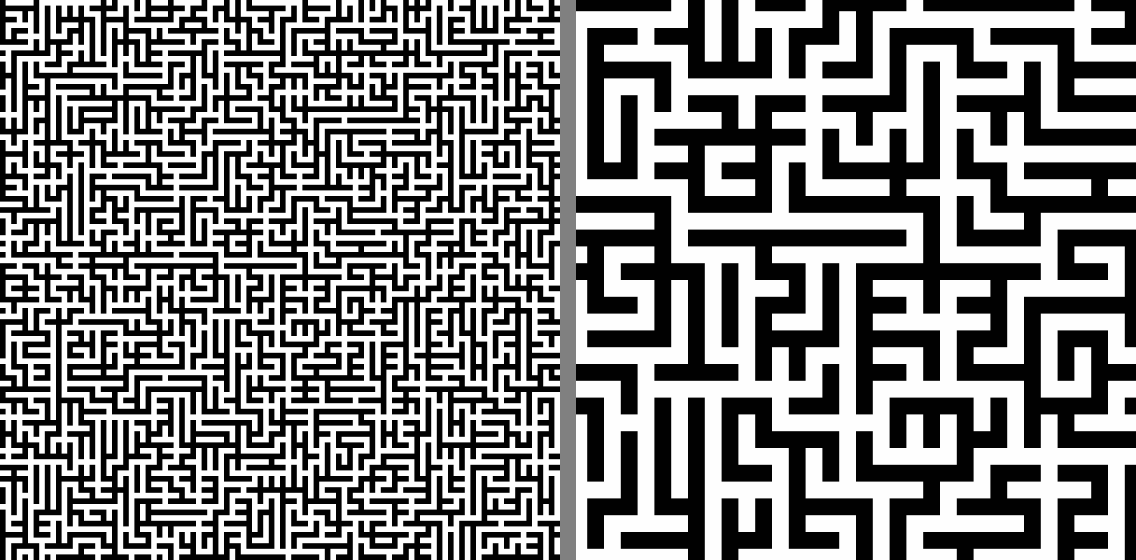
Left: the whole. Right: its middle third, enlarged.
This pattern is drawn by a WebGL 2 fragment shader. Its source:

```glsl
#version 300 es
precision highp float;
precision highp int;
// Draws a dense black and white maze of right-angled walls and corridors.

uniform vec2 u_resolution;
out vec4 fragColor;

float hash(ivec2 p) {
    uint h = uint(p.x) * 0x9e3779b9u + uint(p.y) * 0x85ebca6bu;
    h = (h ^ (h >> 15)) * 0x2c1b3c6du;
    h = (h ^ (h >> 12)) * 0x297a2d39u;
    h ^= h >> 15;
    return float(h >> 8) / exp2(24.0);
}

float cornerSlope(ivec2 corner, vec2 offset) {
    float angle = 6.2832 * hash(corner + ivec2(311, 57));
    return dot(vec2(cos(angle), sin(angle)), offset);
}

float gradientNoise(vec2 p) {
    ivec2 i = ivec2(floor(p));
    vec2 f = fract(p);
    vec2 s = f * f * f * (f * (f * 6.0 - 15.0) + 10.0);
    float low = mix(cornerSlope(i, f),
                    cornerSlope(i + ivec2(1, 0), f - vec2(1, 0)), s.x);
    float high = mix(cornerSlope(i + ivec2(0, 1), f - vec2(0, 1)),
                     cornerSlope(i + ivec2(1, 1), f - vec2(1, 1)), s.x);
    return mix(low, high, s.y);
}

// Quarter turns to a unit step on the grid
ivec2 stepFromTurn(int turn) {
    ivec2 axis = (turn & 1) == 0 ? ivec2(1, 0) : ivec2(0, 1);
    return (turn & 2) == 0 ? axis : -axis;
}

// Random turn of a post; noise makes patches of mostly level or upright walls
int randomTurn(ivec2 post) {
    float upright = 0.5 + 0.6 * gradientNoise(vec2(post) * 0.17);
    int turn = hash(post + ivec2(977, 131)) < upright ? 1 : 0;
    return hash(post) < 0.5 ? turn : turn + 2;
}

// Every post sends out one wall. Odd posts turn until they neither
// double a neighbour's wall nor risk closing off a single room.
ivec2 wallStep(ivec2 post) {
    int turn = randomTurn(post);
    if (((post.x + post.y) & 1) == 0) return stepFromTurn(turn);
    for (int i = 0; i < 3; i++) {
        ivec2 ahead = stepFromTurn(turn);
        ivec2 next = stepFromTurn(randomTurn(post + ahead));
        bool doubled = next == -ahead;
        bool enclosing = stepFromTurn(randomTurn(post + next)) == -next;
        if (!doubled && !enclosing) break;
        turn++;
    }
    return stepFromTurn(turn);
}

// 0 on a wall, 1 in a corridor: even cells are posts, odd cells are rooms
float openness(ivec2 cell) {
    ivec2 odd = cell & 1;
    if (odd.x == odd.y) return float(odd.x);
    ivec2 post = (cell - odd) / 2;
    bool walled = wallStep(post) == odd || wallStep(post + odd) == -odd;
    return walled ? 0.0 : 1.0;
}

void main() {
    // One hundred cells along the canvas height
    vec2 grid = gl_FragCoord.xy / u_resolution.y * 100.0 - 0.5;
    float pixel = 100.0 / u_resolution.y;
    ivec2 cell = ivec2(floor(grid));

    // Pixel coverage of the four nearest cells smooths the edges
    vec2 cover = clamp((fract(grid) - 0.5) / pixel + 0.5, 0.0, 1.0);
    float low = mix(openness(cell), openness(cell + ivec2(1, 0)), cover.x);
    float high = mix(openness(cell + ivec2(0, 1)),
                     openness(cell + ivec2(1, 1)), cover.x);
    float light = mix(low, high, cover.y);

    fragColor = vec4(vec3(mix(0.005, 0.995, light)), 1.0);
}
```
